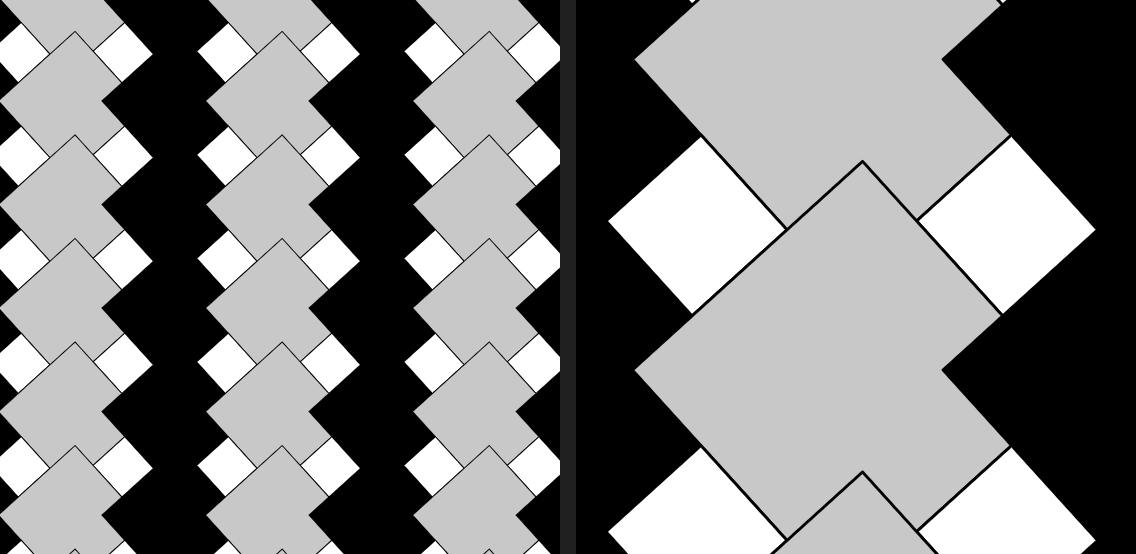
Left: the whole. Right: its middle third, enlarged.
This pattern is drawn by a Shadertoy shader. Its source:

```glsl
#define TILE 0.1849              // vertical period and square side, per canvas width
#define COLUMN_STEP 2.0          // column spacing, in tiles
#define APEX vec2(0.5039, 0.056) // one apex: from left and from top, per canvas width
#define TILT 0.8343              // rotation of the squares, in radians
#define HALF_LINE 0.0046         // half the outline width, in tiles
#define GRAY vec3(0.784)
#define WHITE vec3(1.0)

// Signed distance to the box spanning two corners
float boxDistance(vec2 p, vec2 lo, vec2 hi) {
    vec2 d = abs(p - 0.5 * (lo + hi)) - 0.5 * (hi - lo);
    return length(max(d, 0.0)) + min(max(d.x, d.y), 0.0);
}

float coverage(float d, float pixel) {
    return clamp(0.5 - d / pixel, 0.0, 1.0);
}

// Black outline with a coloured fill inside it
vec3 paint(vec3 under, vec3 fill, float d, float pixel) {
    under *= 1.0 - coverage(d - HALF_LINE, pixel);
    return mix(under, fill, coverage(d + HALF_LINE, pixel));
}

void mainImage(out vec4 fragColor, in vec2 fragCoord) {
    float pixel = 1.0 / (iResolution.x * TILE);

    // Tile units, y pointing down, origin at an apex
    vec2 p = vec2(fragCoord.x, iResolution.y - fragCoord.y) / iResolution.x;
    p = (p - APEX) / TILE;
    p.x = mod(p.x + 0.5 * COLUMN_STEP, COLUMN_STEP) - 0.5 * COLUMN_STEP;
    p.y = fract(p.y);

    float c = cos(TILT), s = sin(TILT);
    float side = c + s - 1.0;    // side of the small squares

    // Each tile overlaps the one above it
    vec3 color = vec3(0.0);
    for (int row = -1; row <= 1; row++) {
        vec2 q = p - vec2(0.0, float(row));
        q = vec2(c * q.x + s * q.y, c * q.y - s * q.x);

        // Small squares against both upper edges
        float left = boxDistance(q, vec2(-side, 1.0 - c), vec2(0.0, s));
        float right = boxDistance(q, vec2(1.0 - s, -side), vec2(c, 0.0));
        color = paint(color, WHITE, min(left, right), pixel);

        // Large square with its right corner cut away
        float large = boxDistance(q, vec2(0.0), vec2(1.0));
        float notch = boxDistance(q, vec2(c, -1.0), vec2(2.0, 1.0 - s));
        color = paint(color, GRAY, max(large, -notch), pixel);
    }
    fragColor = vec4(color, 1.0);
}
```
